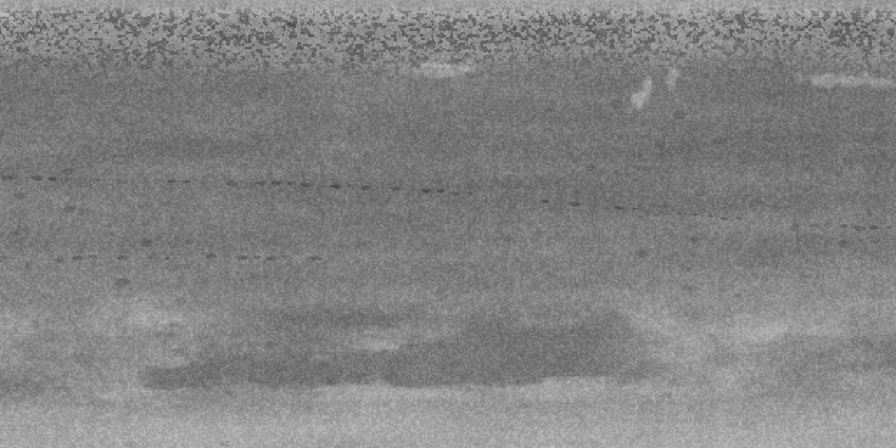
Write a WebGL 2 fragment shader that draws this texture.

```glsl
#version 300 es
precision highp float;
// Weathered grey plaster: grainy horizontal bands, worn patches, dark dashes and spots.
uniform vec2 u_resolution;
out vec4 fragColor;

const float BASE_TONE = 0.462;
const float EDGE_TONE = 0.635;
const float GRAIN_SCALE = 256.0;
const float GRAIN_AMOUNT = 0.105;
const float STREAK_AMOUNT = 0.10;
const float DASH_RATE = 30.0;
const float DASH_DEPTH = 0.11;
const float SPOT_RATE = 13.0;
const float SPOT_DEPTH = 0.09;

float hash(vec2 p) {
  vec3 q = fract(vec3(p.xyx) * 0.1031);
  q += dot(q, q.yzx + 33.33);
  return fract((q.x + q.y) * q.z);
}

float noise(vec2 p) {
  vec2 i = floor(p), f = fract(p);
  f = f * f * (3.0 - 2.0 * f);
  return mix(mix(hash(i), hash(i + vec2(1, 0)), f.x),
             mix(hash(i + vec2(0, 1)), hash(i + vec2(1, 1)), f.x), f.y);
}

float fbm(vec2 p) {
  float sum = 0.0, weight = 0.5;
  for (int i = 0; i < 5; i++) {
    sum += weight * noise(p);
    p = p * 2.03 + 17.3;
    weight *= 0.5;
  }
  return sum / 0.97;
}

// Cellular scatter of small, slightly flattened dark spots
float spots(vec2 p) {
  vec2 g = p * SPOT_RATE, cell = floor(g);
  float cover = 0.0;
  for (int y = -1; y <= 1; y++)
    for (int x = -1; x <= 1; x++) {
      vec2 id = cell + vec2(x, y);
      vec2 center = id + vec2(hash(id + 3.1), hash(id + 41.7));
      float rnd = hash(id + 87.3);
      float radius = 0.05 + 0.09 * rnd * rnd;
      float d = length((g - center) * vec2(0.75, 1.1));
      float present = step(0.62, hash(id + 19.9)) * (0.4 + 0.6 * rnd);
      cover = max(cover, present * (1.0 - smoothstep(radius - 0.04, radius + 0.04, d)));
    }
  return cover;
}

// Broken row of flat dashes; dy is the distance from the row's axis
float dashes(float x, float dy, float seed) {
  float s = x * DASH_RATE, id = floor(s);
  float size = hash(vec2(id, seed));
  float offset = (hash(vec2(id, seed + 5.0)) - 0.5) * 0.006;
  vec2 q = vec2((fract(s) - 0.5) / (0.2 + 0.28 * size),
                (dy - offset) / (0.0028 + 0.0035 * size));
  float strength = smoothstep(0.12, 0.7, hash(vec2(id, seed + 9.0)));
  return strength * (1.0 - smoothstep(0.5, 1.25, length(q)));
}

// Soft, ragged ellipse of worn surface
float scuff(vec2 p, vec2 center, vec2 size, float angle) {
  vec2 d = p - center;
  float c = cos(angle), s = sin(angle);
  d = vec2(c * d.x + s * d.y, c * d.y - s * d.x) / size;
  return 1.0 - smoothstep(0.35, 1.25, length(d) + 0.9 * (noise(p * 60.0) - 0.5));
}

void main() {
  vec2 p = gl_FragCoord.xy / u_resolution.y;
  float x = p.x, y = p.y;
  float broad = fbm(vec2(x * 2.2, y * 7.0) + 4.0);
  float streak = fbm(vec2(x * 2.5, y * 24.0) + 31.0);
  float rag = fbm(p * vec2(12.0, 26.0) + 9.0) - 0.5;

  // Vertical tone profile with pale upper and lower edges
  float warpY = y + 0.07 * (broad - 0.5) + 0.02 * rag;
  float tone = BASE_TONE + 0.065 * (1.0 - smoothstep(0.26, 0.62, warpY));
  tone += 0.05 * smoothstep(0.80, 0.92, warpY);
  tone = mix(tone, EDGE_TONE, 1.0 - smoothstep(0.035, 0.15, warpY));
  tone = mix(tone, EDGE_TONE, smoothstep(0.945, 0.985, y + 0.03 * rag));
  tone += STREAK_AMOUNT * (streak - 0.5) + 0.05 * (broad - 0.5);
  tone += 0.03 * (fbm(vec2(x * 24.0, y * 1.8)) - 0.5);

  // Light and dark patches in the lower band
  float band = smoothstep(0.07, 0.15, y) * (1.0 - smoothstep(0.27, 0.37, y));
  float patches = fbm(vec2(x * 3.2, y * 9.0) + 52.0) + 0.25 * rag;
  tone += band * (0.085 * smoothstep(0.50, 0.66, patches)
                - 0.055 * (1.0 - smoothstep(0.34, 0.48, patches)));
  tone += 0.06 * scuff(p, vec2(0.27, 0.20), vec2(0.17, 0.11), 0.2);

  // Long dark smear that widens to the right
  float halfWidth = 0.022 + 0.045 * smoothstep(0.6, 1.25, x);
  float smear = abs(y - 0.155 - 0.065 * (x - 0.31)) - halfWidth + 0.07 * rag;
  float reach = smoothstep(0.29, 0.34, x + 0.06 * rag) * (1.0 - smoothstep(1.25, 1.5, x));
  tone = mix(tone, 0.445, 0.8 * reach * (1.0 - smoothstep(-0.008, 0.014, smear)));

  // Pale scuffs
  tone += 0.17 * scuff(p, vec2(1.43, 0.78), vec2(0.042, 0.017), 1.05);
  tone += 0.11 * scuff(p, vec2(1.50, 0.82), vec2(0.026, 0.014), 1.3);
  tone += 0.10 * scuff(p, vec2(0.99, 0.842), vec2(0.10, 0.019), 0.0);
  tone += 0.13 * scuff(p, vec2(1.90, 0.82), vec2(0.13, 0.016), -0.05);

  // Peppered wear below the top edge
  float pepper = smoothstep(0.80, 0.93, warpY) * (1.0 - smoothstep(0.965, 0.995, y));
  float fleck = noise(p * vec2(120.0, 150.0)) * 0.65 + noise(p * 230.0 + 7.0) * 0.35;
  tone += pepper * (0.06 - 0.17 * smoothstep(0.46, 0.64, fleck));

  // Two broken dash rows and scattered spots
  float row = y - 0.603 + 0.02 * x + 0.075 * smoothstep(0.6, 2.1, x);
  float dark = dashes(x, row, 2.0);
  dark = max(dark, dashes(x + 0.01, y - 0.425, 21.0) * (1.0 - smoothstep(0.74, 0.79, x)));
  tone -= DASH_DEPTH * dark;
  tone -= SPOT_DEPTH * spots(p + 0.004 * rag) * (0.45 + 0.55 * broad);

  // Fine mineral grain
  float fine = noise(p * GRAIN_SCALE + 0.5), coarse = noise(p * 115.0 + 70.0);
  tone += GRAIN_AMOUNT * (fine - 0.5) + 0.05 * (coarse - 0.5) + 0.03 * pow(fine, 6.0);
  fragColor = vec4(vec3(clamp(tone, 0.0, 1.0)), 1.0);
}
```
